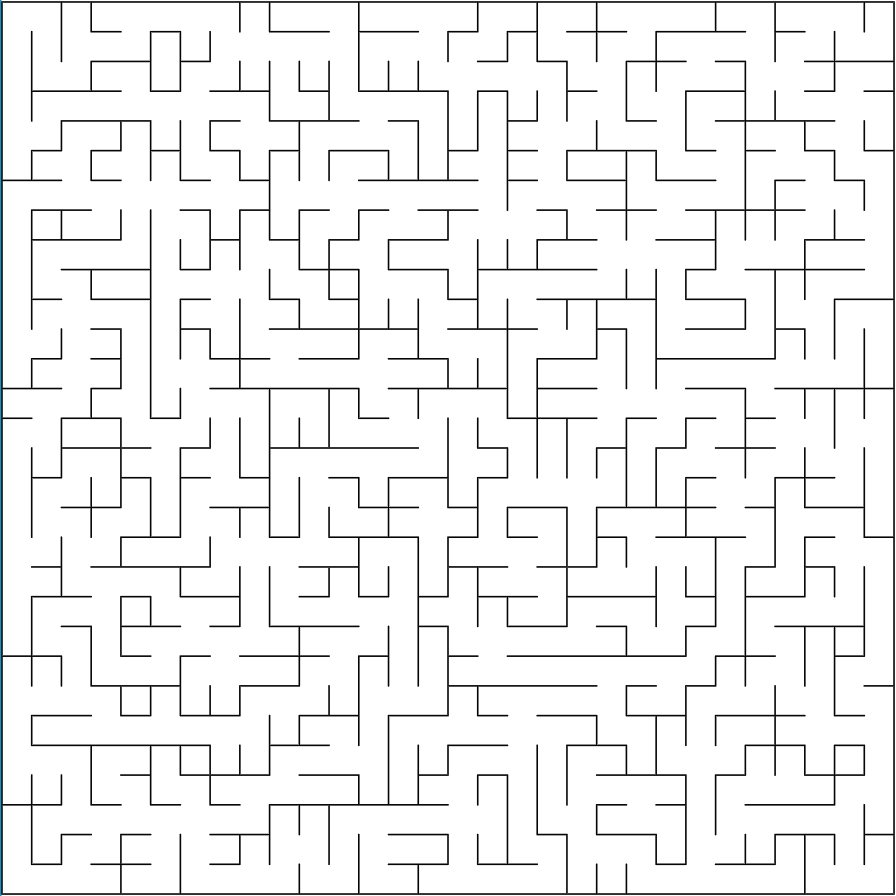
This pattern is drawn by a three.js fragment shader. Its source:

```glsl
varying vec2 vUv;

const float CELLS = 30.0;
const float MARGIN = 0.0022;
const float LINE_WIDTH = 0.0018;
const float STRIPE_WIDTH = 0.0017;
const vec3 PAPER = vec3(1.0);
const vec3 INK = vec3(0.02);
const vec3 STRIPE = vec3(0.08, 0.58, 0.80);

float hash(vec2 p) {
  return fract(sin(dot(p, vec2(127.1, 311.7))) * 43758.5453);
}

// One of four axis directions, picked at random and then turned
vec2 heading(vec2 post, float turn) {
  float side = mod(floor(hash(post) * 4.0) + turn, 4.0);
  float way = side < 1.5 ? 1.0 : -1.0;
  return mod(side, 2.0) < 0.5 ? vec2(way, 0.0) : vec2(0.0, way);
}

// True when four steps lead back: a doubled wall or a sealed cell
bool closesLoop(vec2 post, float turn) {
  vec2 walker = post + heading(post, turn);
  for (int i = 0; i < 3; i++) {
    bool home = distance(walker, post) < 0.5;
    walker += heading(walker, home ? turn : 0.0);
  }
  return distance(walker, post) < 0.5;
}

// Posts of even parity turn until their wall is free
vec2 wallDirection(vec2 post) {
  float turn = 0.0;
  if (mod(post.x + post.y, 2.0) < 0.5) {
    for (int i = 0; i < 3; i++) {
      if (closesLoop(post, turn)) turn += 1.0;
    }
  }
  return heading(post, turn);
}

float segmentDistance(vec2 p, vec2 start, vec2 direction) {
  vec2 q = p - start;
  return length(q - direction * clamp(dot(q, direction), 0.0, 1.0));
}

float frameDistance(vec2 p, float size) {
  vec2 q = abs(p - 0.5 * size) - 0.5 * size;
  return abs(length(max(q, 0.0)) + min(max(q.x, q.y), 0.0));
}

// Distance to the walls growing from the four posts of this cell
float mazeDistance(vec2 p, float cells) {
  float nearest = frameDistance(p, cells);
  for (int y = 0; y < 2; y++) {
    for (int x = 0; x < 2; x++) {
      vec2 post = floor(p) + vec2(float(x), float(y));
      vec2 inset = min(post, cells - post);
      if (min(inset.x, inset.y) > 0.5) {
        nearest = min(nearest, segmentDistance(p, post, wallDirection(post)));
      }
    }
  }
  return nearest;
}

// Share of a pixel-wide window covered by a line
float lineCoverage(float d, float width, float pixel) {
  float overlap = min(d + 0.5 * pixel, 0.5 * width) - max(d - 0.5 * pixel, -0.5 * width);
  return clamp(overlap / pixel, 0.0, 1.0);
}

void main() {
  float pixel = max(fwidth(vUv.x), 0.00001);
  float cellSize = (1.0 - 2.0 * MARGIN) / CELLS;
  float d = mazeDistance((vUv - MARGIN) / cellSize, CELLS) * cellSize;

  // Thin coloured stripe on the left edge, then the walls
  float stripe = clamp((STRIPE_WIDTH - vUv.x) / pixel + 0.5, 0.0, 1.0);
  vec3 color = mix(PAPER, STRIPE, stripe);
  color = mix(color, INK, lineCoverage(d, LINE_WIDTH, pixel));
  gl_FragColor = vec4(color, 1.0);
}
```
